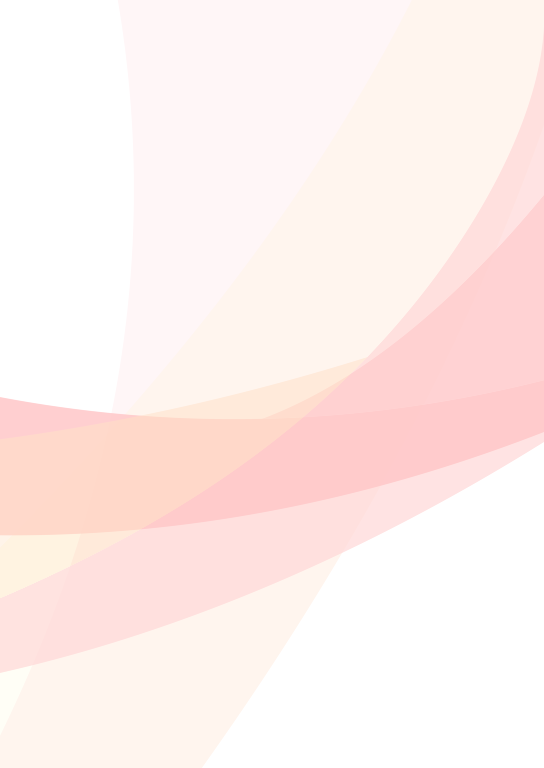
Give the GLSL for this background, as a WebGL 1 fragment shader.

```glsl
precision highp float;
// Pale background of overlapping translucent ribbons in pink, peach and cream.
// Each ribbon lies between two curves: parabolas set by their values at the
// start, middle and end of the canvas, and one quartic sweep.

uniform vec2 u_resolution;

#define VEIL_TINT   vec3(1.0, 0.963, 0.968)
#define YELLOW_TINT vec3(1.0, 0.998, 0.966)
#define PEACH_TINT  vec3(1.0, 0.955, 0.915)
#define ROSE        vec3(1.0, 0.845, 0.842)
#define BAND_PINK   vec3(1.0, 0.780, 0.785)
#define BAND_PEACH  vec3(1.0, 0.833, 0.776)
#define ROSE_ALPHA  0.70
#define WING_ALPHA  0.60
#define BAND_ALPHA  0.85
#define EDGE_PIXELS 1.3

// Parabola through (0, a), (0.5, m) and (1, b).
float arc(float t, float a, float m, float b) {
    return a + t * (4.0 * m - 3.0 * a - b + 2.0 * t * (a - 2.0 * m + b));
}

// Horizontal position of the steep sweep, falling from the top right corner.
float sweepX(float y) {
    float t = 1.0 - y;
    return 1.0 + t * (0.0843 + t * (-2.5042 + t * (2.9544 - 2.558 * t)));
}

// Antialiased coverage of the side where the distance is positive.
float cover(float d, float size) {
    float w = 0.5 * EDGE_PIXELS / size;
    return smoothstep(-w, w, d);
}

void main() {
    vec2 p = gl_FragCoord.xy / u_resolution;
    float w = u_resolution.x;
    float h = u_resolution.y;

    // Tall curves: coverage to the left or right of each.
    float veilLeft   = cover(p.x - arc(p.y, -0.030, 0.215, 0.2165), w);
    float yellowLeft = cover(p.x - arc(p.y, -0.4445, 0.278, 0.757), w);
    float veilRight  = cover(arc(p.y, 0.371, 0.798, 1.0727) - p.x, w);
    float underSweep = cover(p.x - sweepX(p.y), w);

    // Wide curves: coverage above or below each.
    float underBandTop = cover(arc(p.x, 0.483, 0.455, 0.505) - p.y, h);
    float overBandBase = cover(p.y - arc(p.x, 0.303, 0.335, 0.4375), h);
    float overRoseBase = cover(p.y - arc(p.x, 0.1237, 0.239, 0.4245), h);
    float underWing    = cover(arc(p.x, 0.4583, 0.4596, 0.746) - p.y, h);
    float underPeach   = cover(arc(p.x, 0.428, 0.499, 0.617) - p.y, h);

    // Tall pale veil with a cream half.
    vec3 color = mix(vec3(1.0), VEIL_TINT, veilLeft * veilRight);
    color *= mix(vec3(1.0), YELLOW_TINT, yellowLeft * veilRight);

    // Peach wedge above the sweep, rose ribbon beneath it.
    float peach = underPeach * (1.0 - underSweep);
    color *= mix(vec3(1.0), PEACH_TINT, peach);
    color = mix(color, ROSE, ROSE_ALPHA * underSweep * overRoseBase);

    // Rising wing, then the main band across the canvas.
    vec3 bandColor = mix(BAND_PINK, BAND_PEACH, peach);
    color = mix(color, bandColor, WING_ALPHA * underWing * (1.0 - underBandTop));
    color = mix(color, bandColor, BAND_ALPHA * underBandTop * overBandBase);

    gl_FragColor = vec4(color, 1.0);
}
```
